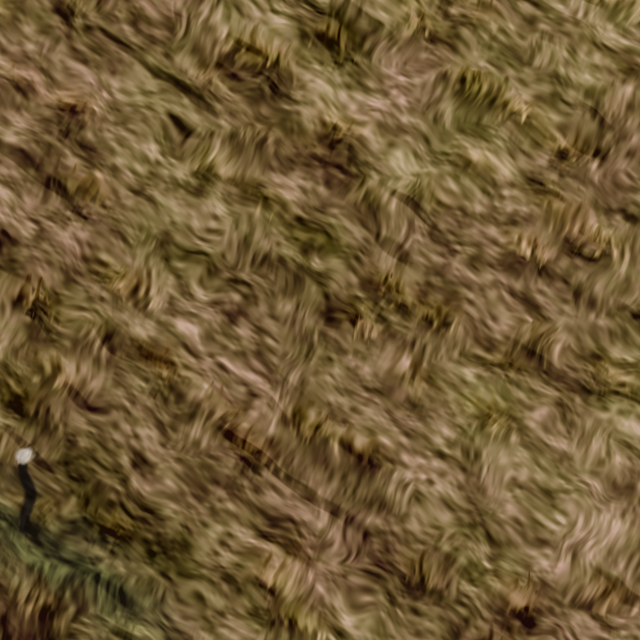
Reproduce this texture procedurally as a Shadertoy shader.

```glsl
// Dry, tussocky grass on a hillside, with a mossy corner and a small weathered post.

float hash(vec2 p) {
    return fract(sin(dot(p, vec2(127.1, 311.7))) * 43758.5453);
}

// Smooth value noise, centred on zero
float noise(vec2 p) {
    vec2 i = floor(p), f = fract(p);
    f = f * f * (3.0 - 2.0 * f);
    float low = mix(hash(i), hash(i + vec2(1, 0)), f.x);
    float high = mix(hash(i + vec2(0, 1)), hash(i + vec2(1, 1)), f.x);
    return mix(low, high, f.y) - 0.5;
}

// x runs down the slope to the right, y runs across it
vec2 slopeCoords(vec2 p) {
    return vec2(0.8 * p.x - 0.6 * p.y, 0.6 * p.x + 0.8 * p.y);
}

// Scattered tussocks: x is the shaded body, y is the golden crest above it
vec2 tussocks(vec2 p, float fray) {
    vec2 grid = slopeCoords(p) * vec2(9.0, 12.0);
    vec2 cell = floor(grid), sum = vec2(0);
    for (int j = -1; j <= 1; j++)
    for (int i = -1; i <= 1; i++) {
        vec2 id = cell + vec2(i, j);
        vec2 jitter = 0.2 + 0.6 * vec2(hash(id), hash(id + 37.0));
        vec2 d = (grid - id - jitter) / vec2(9.0, 12.0);
        // Rotate back so that the blades stand upright
        vec2 q = vec2(0.8 * d.x + 0.6 * d.y, 0.8 * d.y - 0.6 * d.x);
        q.y += 0.035 * fray + 0.35 * q.x;
        float strength = smoothstep(0.25, 0.9, hash(id + 71.0));
        vec2 body = q / vec2(0.036, 0.023);
        vec2 crest = (q - vec2(0.004, 0.027)) / vec2(0.038, 0.022);
        sum += strength * exp(-vec2(dot(body, body), dot(crest, crest)));
    }
    return min(sum, 1.0);
}

// Dry-grass colour for a given brightness
vec3 grassColor(float tone) {
    return vec3(tone, 0.92 * tone - 0.05, 0.86 * tone * tone + 0.09 * tone);
}

void mainImage(out vec4 fragColor, in vec2 fragCoord) {
    vec2 p = fragCoord / iResolution.y;
    vec2 warp = vec2(noise(p * 22.0), noise(p * 22.0 + 50.0));
    vec2 w = p + 0.018 * warp;
    vec2 s = slopeCoords(w);

    // Combed straw and upright blades
    float straw = noise(s * vec2(48, 115)) + 0.5 * noise(s * vec2(95, 210) + 9.0);
    vec2 lean = vec2(w.x - 0.3 * w.y, w.y);
    float blades = noise(lean * vec2(125, 42)) + 0.5 * noise(lean * vec2(230, 80) + 5.0);
    vec2 tuft = tussocks(p + 0.012 * warp, blades);
    float upright = smoothstep(-0.08, 0.12, noise(p * 13.0 + 20.0) + 0.3 * tuft.y - 0.07);
    float fibre = mix(straw, blades, upright);

    // Clumps, broad bands and light
    float clumps = noise(s * vec2(17, 36) + 3.0);
    float bands = noise(s * vec2(3, 11) + 14.0);
    float broad = noise(p * 4.0 + 8.0);
    float tone = 0.465 + 0.36 * fibre + 0.25 * clumps + 0.12 * bands + 0.07 * broad;
    tone += 0.06 * (p.x + p.y - 1.0) - 0.2 * tuft.x + 0.05 * tuft.y;

    // Narrow furrows running down the slope
    float furrow = smoothstep(0.2, 0.38, noise(s * vec2(8, 42) + 31.0));
    tone -= 0.16 * furrow;

    // Hollow beside the mossy corner
    vec2 hollow = slopeCoords(p - vec2(0.19, 0.19)) / vec2(0.14, 0.035);
    tone -= 0.17 * exp(-dot(hollow, hollow)) * (1.0 + clumps);
    tone = clamp(tone, 0.1, 0.76);
    vec3 color = grassColor(tone);

    // Golden crests, with rosy and olive drift
    color += tuft.y * vec3(0.015, 0.0, -0.045);
    float tint = noise(p * 8.0 + 60.0) + 0.7 * noise(s * vec2(30, 60) + 80.0);
    color += tint * vec3(0.025, -0.02, 0.035);

    // Mossy strip in the lower left corner
    float strip = (p.y + 0.65 * p.x - 0.19 + 0.08 * clumps) / 0.075;
    float moss = exp(-strip * strip) * (1.0 - smoothstep(0.15, 0.36, p.x));
    color = mix(color, tone * vec3(0.76, 0.78, 0.42), 0.8 * moss);

    // Dark post with a pale, ragged head
    vec2 post = abs(w - vec2(0.042, 0.222)) - vec2(0.008, 0.048);
    float postMask = 1.0 - smoothstep(-0.003, 0.004, max(post.x, post.y));
    color = mix(color, vec3(0.09, 0.07, 0.06) + 0.06 * fibre, 0.9 * postMask);
    float head = length((w - vec2(0.043, 0.283)) / vec2(1.0, 0.85)) + 0.008 * blades;
    float headMask = 1.0 - smoothstep(0.012, 0.021, head);
    color = mix(color, vec3(0.66, 0.62, 0.57) + 0.3 * fibre, headMask);

    fragColor = vec4(clamp(color, 0.0, 1.0), 1.0);
}
```
